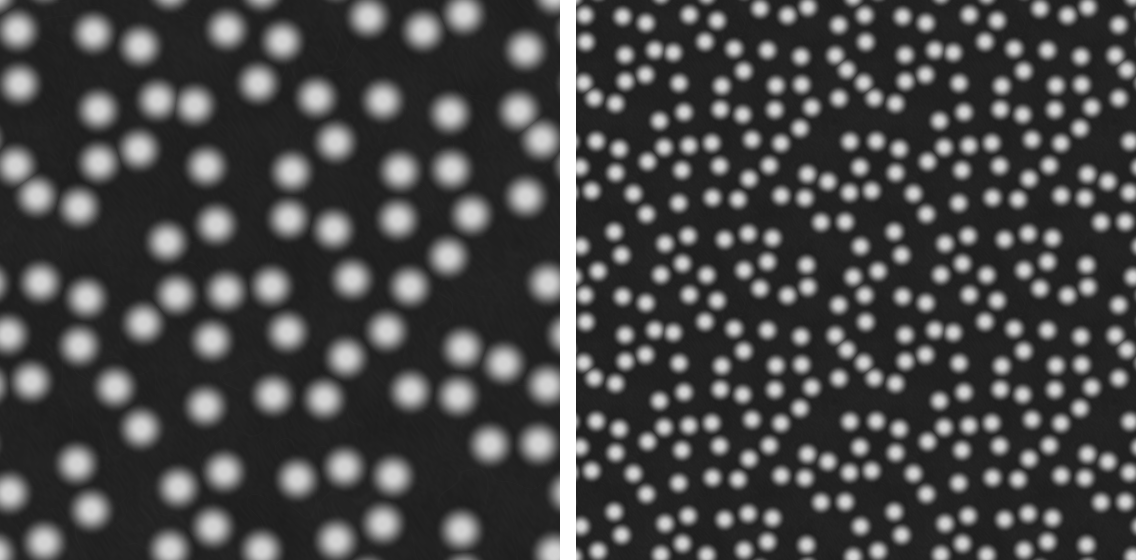
Left: one tile. Right: repeated 2 by 2.
This pattern is drawn by a WebGL 2 fragment shader. Its source:

```glsl
#version 300 es
precision highp float;
// Soft pale dots scattered over dark, finely creased leather, tiling on all sides.

uniform vec2 u_resolution;
out vec4 fragColor;

const float CELLS = 9.0; // dots per side

// Integer hash of a lattice cell that wraps after `period` cells.
vec2 hash2(vec2 cell, float period, uint seed) {
    uvec2 v = uvec2(mod(cell, period)) + uvec2(seed, seed * 7u);
    v = v * 1664525u + 1013904223u;
    v.x += v.y * 1664525u;
    v.y += v.x * 1664525u;
    v ^= v >> 16u;
    v.x += v.y * 1664525u;
    v.y += v.x * 1664525u;
    v ^= v >> 16u;
    return vec2(v >> 8u) / 16777216.0;
}

// Wrapping value noise in 0..1.
float noise(vec2 p, float period, uint seed) {
    vec2 i = floor(p);
    vec2 f = fract(p);
    f = f * f * (3.0 - 2.0 * f);
    float a = hash2(i, period, seed).x;
    float b = hash2(i + vec2(1, 0), period, seed).x;
    float c = hash2(i + vec2(0, 1), period, seed).x;
    float d = hash2(i + vec2(1, 1), period, seed).x;
    return mix(mix(a, b, f.x), mix(c, d, f.x), f.y);
}

vec2 jittered(vec2 cell) {
    return cell + 0.5 + 0.84 * (hash2(cell, CELLS, 23u) - 0.5);
}

// Jittered point pushed away from neighbours that crowd it.
vec2 dotCentre(vec2 cell) {
    vec2 start = jittered(cell);
    vec2 centre = start;
    for (int y = -1; y <= 1; y++)
    for (int x = -1; x <= 1; x++) {
        if (x == 0 && y == 0) continue;
        vec2 away = start - jittered(cell + vec2(x, y));
        float gap = max(length(away), 0.001);
        centre += 0.5 * max(0.78 - gap, 0.0) * away / gap;
    }
    return centre;
}

// Distance to the nearest dot centre, in canvas units.
float dotDistance(vec2 uv) {
    vec2 p = uv * CELLS;
    float nearest = 2.0;
    for (int y = -1; y <= 1; y++)
    for (int x = -1; x <= 1; x++)
        nearest = min(nearest, distance(p, dotCentre(floor(p) + vec2(x, y))));
    return nearest / CELLS;
}

// Faint surface relief around zero: mottling, slanted fibres and thin creases.
float leather(vec2 uv) {
    float mottle = noise(uv * 12.0, 12.0, 3u) + 0.5 * noise(uv * 30.0, 30.0, 5u) - 0.75;
    vec2 warp = vec2(noise(uv * 20.0, 20.0, 11u), noise(uv * 20.0, 20.0, 13u)) - 0.5;
    vec2 slanted = mat2(5, -1, 3, 2) * uv * 40.0;
    float fibre = noise(slanted + 3.0 * warp, 40.0, 17u) - 0.5;
    float ridge = abs(noise(uv * 16.0 + 1.5 * warp, 16.0, 19u) - 0.5);
    float crease = (1.0 - smoothstep(0.0, 0.035, ridge)) * noise(uv * 24.0, 24.0, 29u);
    return 0.018 * mottle + 0.016 * fibre + 0.014 * crease;
}

void main() {
    vec2 uv = gl_FragCoord.xy / u_resolution;
    float glow = 1.0 - smoothstep(0.0065, 0.0475, dotDistance(uv));
    float shade = mix(0.13, 0.825, glow) + leather(uv) * (1.0 - 0.6 * glow);
    fragColor = vec4(vec3(shade), 1.0);
}
```
